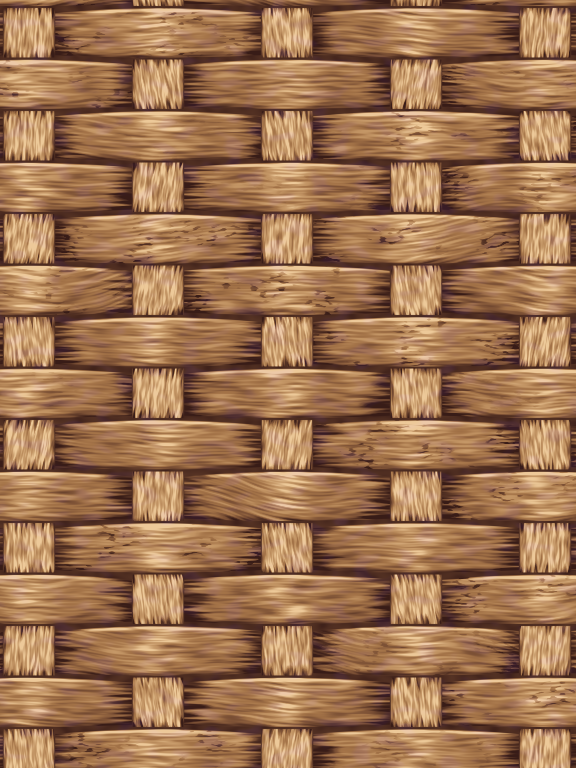
Reproduce this texture procedurally as a WebGL 2 fragment shader.

```glsl
#version 300 es
precision highp float;
// Woven wicker: barrel-shaped horizontal strands passing over upright stakes.

#define ROWS 14.913            // strand rows in the canvas height
#define STAKES 5.953           // stakes per canvas height of width
#define OFFSET vec2(0.225, 0.136)
#define STAKE_HALF 0.196       // half width, in stake spacings
#define STRAND_HALF 0.797      // half length, in stake spacings
#define BULGE vec2(0.095, 0.045) // drop of top and bottom edges at the ends
#define GRAIN 0.42
#define GLOW 0.27
#define FRINGE 0.42

uniform vec2 u_resolution;
out vec4 fragColor;

float hash(vec2 p) {
    vec3 q = fract(p.xyx * vec3(0.1031, 0.1030, 0.0973));
    q += dot(q, q.yzx + 33.33);
    return fract((q.x + q.y) * q.z);
}

vec2 gradient(vec2 cell) {
    float a = 6.2832 * hash(cell);
    return vec2(cos(a), sin(a));
}

// Gradient noise, about -0.7 to 0.7
float noise(vec2 p) {
    vec2 i = floor(p), f = p - i;
    vec2 w = f * f * f * (f * (f * 6.0 - 15.0) + 10.0);
    vec2 e = vec2(0.0, 1.0);
    return mix(
        mix(dot(gradient(i), f), dot(gradient(i + e.yx), f - e.yx), w.x),
        mix(dot(gradient(i + e.xy), f - e.xy), dot(gradient(i + e.yy), f - e.yy), w.x),
        w.y);
}

// Fibres run along x
float fibres(vec2 p) {
    return 0.55 * noise(p) + 0.65 * noise(p * vec2(1.8, 2.0) + 17.3);
}

// Tone 0..1 from deep shadow to pale straw
vec3 wood(float tone) {
    vec3 c = mix(vec3(0.22, 0.11, 0.09), vec3(0.31, 0.18, 0.13), smoothstep(0.0, 0.14, tone));
    c = mix(c, vec3(0.49, 0.32, 0.21), smoothstep(0.12, 0.34, tone));
    c = mix(c, vec3(0.64, 0.45, 0.28), smoothstep(0.32, 0.52, tone));
    c = mix(c, vec3(0.76, 0.58, 0.39), smoothstep(0.50, 0.70, tone));
    return mix(c, vec3(0.93, 0.79, 0.60), smoothstep(0.68, 0.97, tone));
}

// u: -1..1 along the strand, v: 0..1 down it
float strandTone(float u, float v, vec2 id) {
    float seed = hash(id + 40.0);
    float bend = pow(hash(id + 71.0), 3.0) * sign(seed - 0.5);
    float warped = v + bend * (0.35 * u + 0.13 * sin(u * 4.0 + seed * 6.0));
    warped += 0.035 * noise(vec2(u * 3.0, v * 2.0) + id * 7.3);
    vec2 g = vec2(u * 2.6, warped * 10.0) + id * vec2(19.7, 31.1);
    float streak = fibres(g);
    float tone = 0.51 + 0.06 * (seed - 0.5) + GRAIN * streak;
    tone += GLOW * exp(-u * u * 30.0) * (0.8 + 1.2 * streak);
    tone += 0.10 * (0.5 - v);

    // Worn flecks, in patches on some strands
    float patches = smoothstep(0.0, 0.3, noise(vec2(u * 3.0, v * 2.0) + id * 5.9));
    float flecks = smoothstep(0.1, 0.35, noise(vec2(u * 14.0, warped * 17.0) + id * 13.7));
    tone -= 0.3 * flecks * patches * smoothstep(0.3, 0.7, seed);

    // Fine combed shade where the strand dives behind a stake
    float comb = noise(vec2(u * 1.7, v * 19.0) + id * 23.1);
    tone -= FRINGE * smoothstep(0.60, 0.83, abs(u) + 0.28 * comb);
    return tone;
}

// x: -1..1 across the stake, v: 0..1 down it
float stakeTone(float x, float v, vec2 id) {
    float lean = (hash(id + 9.0) - 0.5) * 0.7;
    float across = x + lean * (v - 0.5) + 0.05 * noise(vec2(x * 3.0, v * 3.0) + id * 3.7);
    float streak = fibres(vec2(v * 2.2, across * 6.0) + id * vec2(27.1, 11.3));
    float tone = 0.77 + 0.62 * streak;
    float comb = noise(vec2(v * 1.5, across * 9.0) + id * 8.3);
    tone -= 0.5 * smoothstep(0.34, 0.54, abs(v - 0.5) + 0.34 * comb);
    return tone - 0.3 * smoothstep(0.8, 1.0, abs(x));
}

void main() {
    vec2 p = gl_FragCoord.xy / u_resolution.y;
    float aa = 0.7 * ROWS / u_resolution.y;
    float aaX = 0.7 * STAKES / u_resolution.y;

    // Alternate rows shift by one stake
    float s = p.x * STAKES - OFFSET.x;
    float t = (1.0 - p.y) * ROWS - OFFSET.y;
    float row = floor(t), v = t - row;
    float shifted = s + row;
    float u = mod(shifted, 2.0) - 1.0;
    vec2 strandId = vec2(floor(shifted * 0.5), row);

    // Stake in the gap between two strands
    float gap = mod(shifted + 1.0, 2.0) - 1.0;
    vec2 stakeId = vec2(floor((shifted + 1.0) * 0.5), row);
    float stake = smoothstep(-aaX, aaX, STAKE_HALF - abs(gap));
    stake *= smoothstep(-aa, aa, 0.48 - abs(v - 0.5));

    // Barrel outline of the strand
    float curve = u * u / (STRAND_HALF * STRAND_HALF);
    float above = v - 0.025 - BULGE.x * curve;
    float below = 0.98 - BULGE.y * curve - v;
    float strand = smoothstep(-aa, aa, min(above, below));
    strand *= smoothstep(-aaX, aaX, STRAND_HALF - abs(u));

    // Pale rim above, shade rolling under below
    float tone = strandTone(u, v, strandId);
    float rim = smoothstep(0.0, 0.03, above) - smoothstep(0.04, 0.09, above);
    tone += 0.36 * rim * (1.0 - smoothstep(0.4, 0.75, abs(u)));
    tone -= 0.28 * (1.0 - smoothstep(0.0, 0.12, below));

    vec3 color = wood(0.11 + 0.12 * noise(vec2(s * 9.0, t * 6.0)));
    color = mix(color, wood(stakeTone(gap / STAKE_HALF, v, stakeId)), stake);
    color = mix(color, wood(tone), strand);

    // Faint rosy cast in places
    color.b += 0.06 * smoothstep(0.0, 0.4, noise(vec2(s * 6.0, t * 5.0) + 60.0));
    fragColor = vec4(color, 1.0);
}
```
